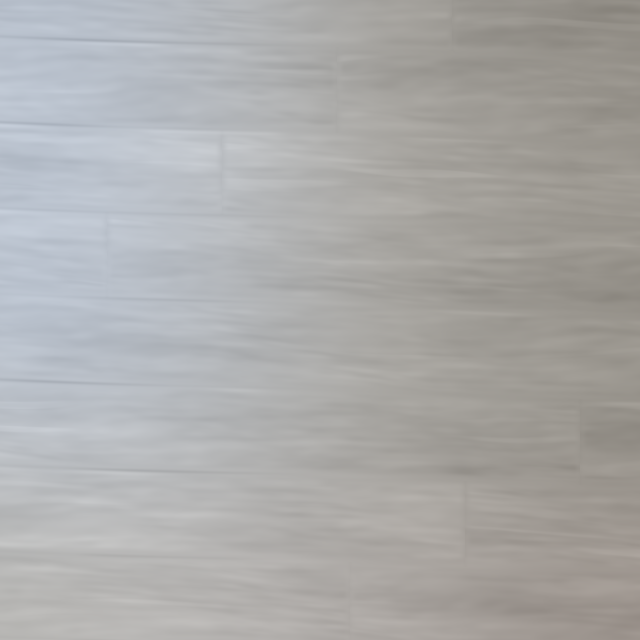
A WebGL 1 fragment shader for this texture:

```glsl
precision highp float;
// Pale wood-look floor boards, nearly horizontal, under cool light from the left.
// Stretched cellular noise makes the grain, layered sines bend it, and smooth
// gradients carry the shift from blue grey to warm grey.

uniform vec2 u_resolution;

#define BOARD_HEIGHT 0.134
#define BOARD_LENGTH 1.1
#define ROW_STAGGER 0.18
#define TILT 0.033
#define GRAIN_CONTRAST 1.0
#define TONE_SPREAD 0.014
#define SEAM_DEPTH 0.075
#define SEAM_WIDTH 0.0026
#define JOINT_DEPTH 0.006
#define COOL vec3(0.733, 0.766, 0.812)
#define NEUTRAL vec3(0.714, 0.711, 0.702)
#define WARM vec3(0.590, 0.573, 0.543)

vec3 hash3(vec2 p) {
  vec3 q = fract(p.xyx * vec3(0.1031, 0.1030, 0.0973));
  q += dot(q, q.yxz + 33.33);
  return fract((q.xxy + q.yzz) * q.zyx);
}

// Cellular noise: one soft light or dark spot per cell, about -1 to 1.
float spots(vec2 p) {
  vec2 base = floor(p);
  float sum = 0.0;
  for (int j = -1; j <= 1; j++) {
    for (int i = -1; i <= 1; i++) {
      vec2 cell = base + vec2(float(i), float(j));
      vec3 rnd = hash3(cell);
      vec2 d = p - cell - rnd.xy;
      float k = max(0.0, 1.0 - dot(d, d));
      sum += k * k * (rnd.z * 2.0 - 1.0);
    }
  }
  return sum;
}

// Layered sines that bend the fibres up and down.
float bend(vec2 p, float phase) {
  float sum = 0.0;
  float amp = 0.007;
  float freq = 5.0;
  for (int i = 0; i < 4; i++) {
    sum += amp * sin(p.x * freq + p.y * freq * 3.1 + phase);
    phase = phase * 1.7 + 1.3;
    freq *= 1.8;
    amp *= 0.52;
  }
  return sum;
}

// Wood grain: broad bands, streaks, short fibres and small flecks.
float grain(vec2 p, vec3 seed) {
  vec2 q = vec2(p.x, p.y + bend(p, seed.x * 6.28));
  vec2 shift = floor(seed.yz * 90.0) + 100.0;
  float g = 0.021 * spots(q * vec2(3.2, 24.0) + shift);
  g += 0.018 * spots(q * vec2(6.0, 58.0) + shift.yx);
  g += 0.017 * spots(q * vec2(11.0, 125.0) + shift + 37.0);
  g += 0.010 * spots(q * vec2(34.0, 130.0) + shift.yx + 71.0);
  // Sparse bright streaks
  float streak = spots(q * vec2(4.6, 95.0) + shift + 153.0);
  return g + 0.028 * smoothstep(0.45, 1.1, streak);
}

// Light falling on the floor, without any grain.
vec3 floorLight(vec2 uv) {
  vec3 col = mix(NEUTRAL, WARM, smoothstep(0.17, 1.08, uv.x));
  float cool = (1.0 - smoothstep(0.02, 0.66, uv.x)) * smoothstep(0.02, 0.56, uv.y);
  col = mix(col, COOL, cool);
  float rosy = (1.0 - smoothstep(0.0, 0.4, uv.y)) * uv.x;
  col += rosy * vec3(0.030, 0.014, 0.018);
  return col - 0.028 * smoothstep(0.78, 1.05, uv.y);
}

void main() {
  vec2 uv = gl_FragCoord.xy / u_resolution;
  vec2 p = vec2(uv.x, uv.y + TILT * uv.x);

  // Board layout: rows with steadily staggered end joints
  float rowPos = (p.y - 0.005 + 0.0012 * sin(p.x * 9.0)) / BOARD_HEIGHT;
  float row = floor(rowPos);
  float along = (p.x - 0.527 - ROW_STAGGER * (row - 6.0)) / BOARD_LENGTH;
  vec3 seed = hash3(vec2(row, floor(along)) + 23.0);
  float nearest = floor(rowPos + 0.5);
  float seamDist = (rowPos - nearest) * BOARD_HEIGHT;
  float jointDist = (along - floor(along + 0.5)) * BOARD_LENGTH;

  // Grain and board tone, eased out at the edges so neighbours meet softly
  float inside = smoothstep(0.0, 0.014, abs(seamDist));
  inside *= mix(0.4, 1.0, smoothstep(0.0, 0.012, abs(jointDist)));
  float shade = GRAIN_CONTRAST * grain(p, seed) + TONE_SPREAD * (seed.x - 0.5);
  shade *= inside;
  // Fibres that run on across the edges
  shade += 0.012 * (1.0 - inside) * spots(p * vec2(9.0, 120.0) + 40.0);

  // Long seams: thin and dark on the left, broken up and lost to the right
  float wear = 0.55 + 0.8 * spots(vec2(p.x * 6.0, nearest * 3.0 + 60.0));
  float seamDark = clamp(wear, 0.1, 1.0) * (1.0 - smoothstep(0.08, 0.55, p.x));
  shade -= SEAM_DEPTH * seamDark * exp(-pow(seamDist / SEAM_WIDTH, 2.0));
  float glint = spots(vec2(p.x * 7.0 + 31.0, nearest * 3.0 + 90.0));
  float lip = exp(-pow((seamDist + 0.005) / 0.0035, 2.0));
  shade += 0.04 * smoothstep(0.0, 0.8, glint) * lip;

  // Faint end joints
  shade -= JOINT_DEPTH * exp(-pow(jointDist / 0.003, 2.0));

  gl_FragColor = vec4(clamp(floorLight(uv) + shade, 0.0, 1.0), 1.0);
}
```
